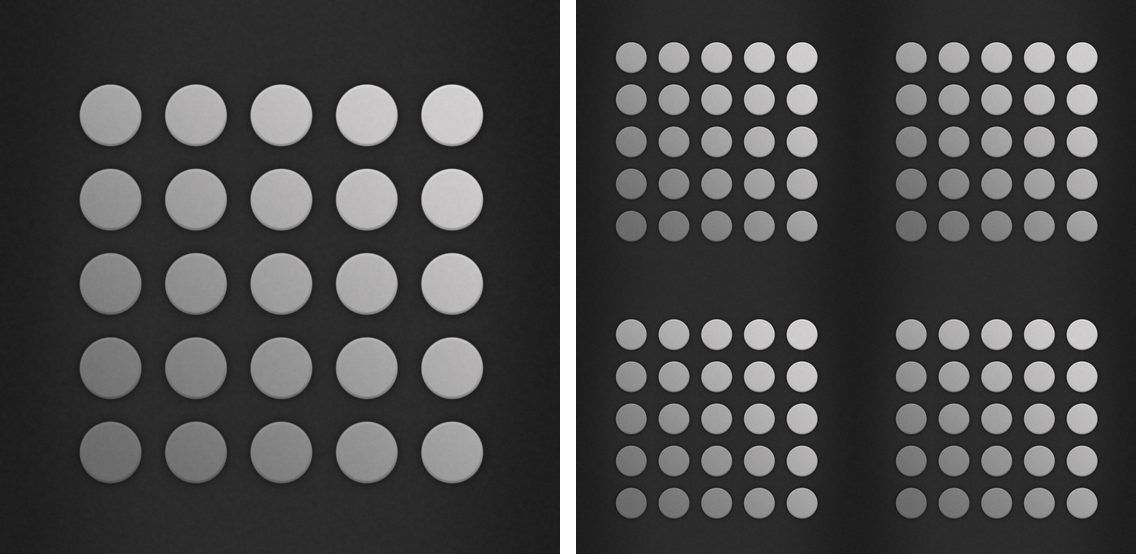
Left: one tile. Right: repeated 2 by 2.
This pattern is drawn by a Shadertoy shader. Its source:

```glsl
// Five by five grid of bevelled grey discs on a dark grained panel
#define SPACING vec2(0.1525, 0.1505)
#define CENTRE vec2(0.5025, 0.4875)
#define RADIUS 0.0551
#define REACH 2.0
#define BEVEL 0.0065
#define SHADOW 0.006
#define PANEL_DARK 0.116
#define PANEL_LIGHT 0.170
#define DISC_DARK 0.40
#define DISC_LIGHT 0.82
#define GRAIN 0.026
#define PI 3.14159265

float hash(vec2 p) {
    vec3 q = fract(p.xyx * vec3(0.1031, 0.1030, 0.0973));
    q += dot(q, q.yzx + 33.33);
    return fract((q.x + q.y) * q.z);
}

// Value noise that wraps after a whole number of cells
float wrapNoise(vec2 uv, float cells) {
    vec2 p = uv * cells;
    vec2 i = floor(p), f = fract(p);
    f = f * f * (3.0 - 2.0 * f);
    vec2 a = mod(i, cells), b = mod(i + 1.0, cells);
    return mix(mix(hash(a), hash(vec2(b.x, a.y)), f.x),
               mix(hash(vec2(a.x, b.y)), hash(b), f.x), f.y);
}

// Panel tone: darkens smoothly and symmetrically toward the side edges
float panelTone(vec2 uv) {
    float side = sin(PI * uv.x);
    float rise = sin(PI * uv.y);
    float glow = side * mix(0.65, 1.0, rise * rise);
    return mix(PANEL_DARK, PANEL_LIGHT, smoothstep(0.0, 0.62, glow));
}

// Disc tone: one diagonal light shared by the whole grid
float discTone(vec2 uv) {
    return mix(DISC_DARK, DISC_LIGHT, smoothstep(0.1, 1.75, uv.x + uv.y));
}

void mainImage(out vec4 fragColor, in vec2 fragCoord) {
    vec2 uv = fragCoord / iResolution.xy;
    vec2 aspect = vec2(1.0, iResolution.y / iResolution.x);
    float pixel = 1.0 / iResolution.x;

    // Nearest disc of the grid
    vec2 p = (uv - CENTRE) * aspect;
    vec2 id = clamp(floor(p / SPACING + 0.5), -REACH, REACH);
    vec2 local = p - id * SPACING;
    float dist = length(local) - RADIUS;
    vec2 normal = local / max(length(local), pixel);

    // Fine and coarse grain
    float grain = 0.65 * wrapNoise(uv, 293.0) + 0.35 * wrapNoise(uv, 127.0) - 0.5;

    // Panel with contact shadow
    float panel = panelTone(uv) + GRAIN * grain;
    panel *= 1.0 - 0.35 * exp(-max(dist, 0.0) / SHADOW);

    // Disc face with light upper rim and dark lower rim
    float facing = dot(normal, normalize(vec2(-0.15, 1.0)));
    float rim = smoothstep(-BEVEL, -0.25 * BEVEL, dist);
    float disc = discTone(uv) + GRAIN * grain;
    disc *= 1.0 + rim * (facing > 0.0 ? 0.09 : 0.24) * facing;

    float cover = smoothstep(pixel, -pixel, dist);
    vec3 color = mix(vec3(panel), disc * vec3(1.0, 0.992, 0.992), cover);
    fragColor = vec4(color, 1.0);
}
```
